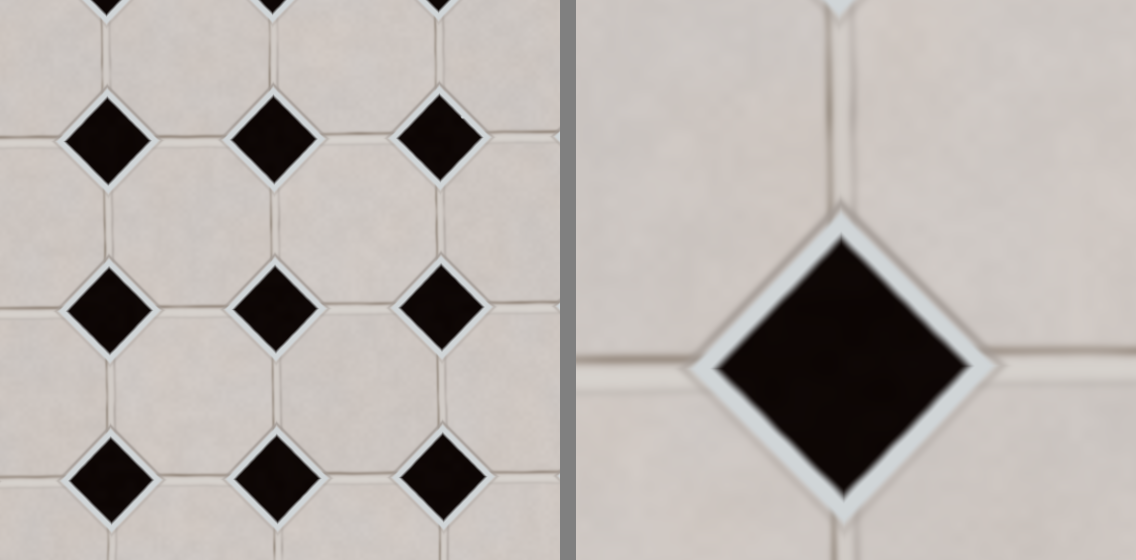
Left, the full canvas; right, a detail of the centre.
Write a WebGL 2 fragment shader that draws this pattern.

```glsl
#version 300 es
precision highp float;
// Pale octagon floor tiles with small black diamonds, light grout and soft shadow lines.

uniform vec2 u_resolution;
out vec4 fragColor;

float hash(vec2 p) {
    vec3 h = fract(p.xyx * vec3(0.1031, 0.1030, 0.0973));
    h += dot(h, h.yzx + 33.33);
    return fract((h.x + h.y) * h.z);
}

float noise(vec2 p) {
    vec2 cell = floor(p), f = fract(p);
    f = f * f * (3.0 - 2.0 * f);
    return mix(mix(hash(cell), hash(cell + vec2(1, 0)), f.x),
               mix(hash(cell + vec2(0, 1)), hash(cell + vec2(1, 1)), f.x), f.y);
}

// Soft line of the given half width around zero.
float softLine(float d, float halfWidth) {
    return exp(-d * d / (halfWidth * halfWidth));
}

void main() {
    vec2 p = gl_FragCoord.xy / u_resolution;
    float pixel = 1.0 / min(u_resolution.x, u_resolution.y);

    // Slightly tilted grid with a diamond at every lattice point.
    vec2 pitch = vec2(0.2965, 0.303);
    vec2 d = p - vec2(0.492, 0.448);
    vec2 grid = vec2(d.x + 0.01 * d.y, d.y - 0.01 * d.x) / pitch;
    vec2 id = round(grid);
    vec2 local = (grid - id) * pitch;

    // Glazed octagons: small tone shifts, mottling and fine grain.
    vec3 color = vec3(0.805, 0.778, 0.760);
    color += 0.012 * (hash(floor(grid) + 40.0) - 0.5);
    color += 0.018 * (noise(p * 38.0) - 0.5) + 0.014 * (noise(p * 130.0) - 0.5);
    color.rb += 0.010 * (noise(p * 17.0 + 9.0) - 0.5) * vec2(1, -1);

    // Horizontal joint: light grout below a dark tile edge.
    float rowShift = 0.003 * (hash(vec2(floor(grid.x), id.y) + 7.0) - 0.5);
    float y = local.y + rowShift + 0.0015 * (noise(p * 30.0) - 0.5);
    float rowWear = 0.65 + 0.35 * noise(p * vec2(28.0, 9.0) + 3.0);
    color = mix(color, vec3(0.845, 0.830, 0.810), 0.8 * softLine(y + 0.003, 0.007));
    color = mix(color, vec3(0.61, 0.565, 0.525), rowWear * softLine(y - 0.0075, 0.0035));
    color = mix(color, vec3(0.72, 0.70, 0.68), 0.35 * softLine(y + 0.012, 0.003));

    // Vertical joint: a worn left edge and a fainter right one.
    float columnShift = 0.004 * (hash(vec2(id.x, floor(grid.y)) + 19.0) - 0.5);
    float x = local.x + columnShift + 0.0015 * (noise(p * 34.0 + 5.0) - 0.5);
    float columnWear = 0.35 + 0.65 * noise(p * vec2(12.0, 45.0) + 2.0);
    color = mix(color, vec3(0.825, 0.805, 0.785), 0.7 * softLine(x, 0.006));
    color = mix(color, vec3(0.62, 0.58, 0.54), columnWear * softLine(x + 0.007, 0.0027));
    color = mix(color, vec3(0.67, 0.64, 0.62), 0.65 * columnWear * softLine(x - 0.007, 0.003));

    // Bluish grout frame, with more shade along its upper sides.
    float size = 0.0772 + 0.0016 * (hash(id + 11.0) - 0.5);
    float diamond = abs(local.x) * 1.025 + abs(local.y) - size;
    float shade = mix(0.3, 0.8, smoothstep(-0.02, 0.03, local.y));
    float frame = 1.0 - smoothstep(0.013, 0.020, diamond);
    color = mix(color, vec3(0.815, 0.835, 0.845), frame);
    color = mix(color, vec3(0.64, 0.61, 0.59), shade * softLine(diamond - 0.0205, 0.0042));

    // Black diamond with soft edges; one has a chipped upper right side.
    float blur = max(0.005, pixel);
    float ink = 1.0 - smoothstep(-blur, blur, diamond + 0.001 * (noise(p * 90.0) - 0.5));
    if (id == vec2(1.0)) {
        float chip = length((local - vec2(0.043, 0.038)) * vec2(1.0, 1.3));
        ink *= smoothstep(0.003, 0.009, chip + 0.003 * noise(p * 200.0));
    }
    vec3 black = vec3(0.045, 0.018, 0.012) + 0.012 * noise(p * 60.0);
    color = mix(color, black, ink);

    fragColor = vec4(color, 1.0);
}
```
